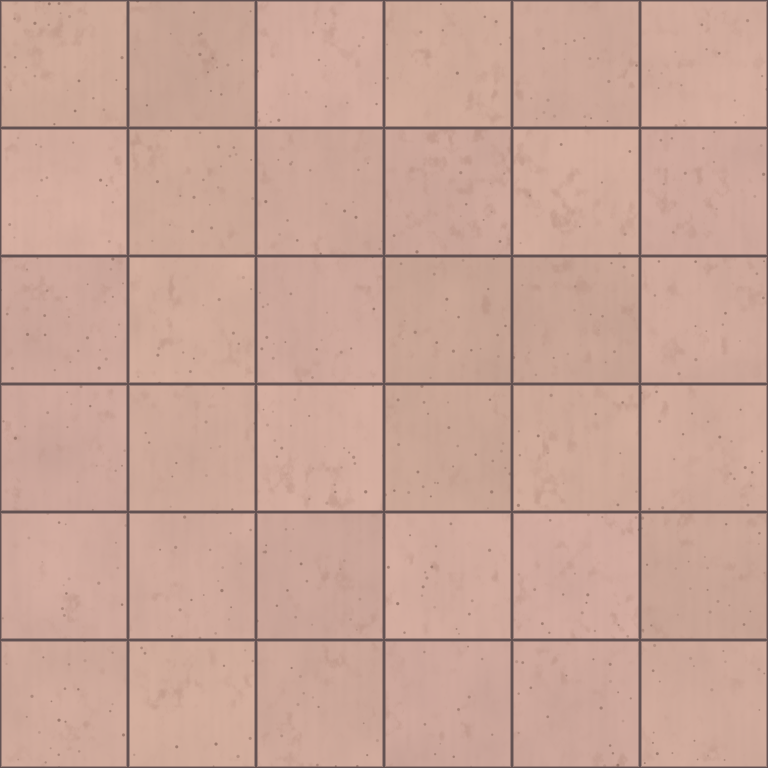
This texture is drawn by a WebGL 1 fragment shader. Its source:

```glsl
precision highp float;
// Square matte terracotta tiles, six by six, with thin dark grout, faint stains and specks.

uniform vec2 u_resolution;

const float TILES = 6.0;            // repeats across and down
const float GROUT_CORE = 0.0007;    // half width of the darkest part, in canvas units
const float GROUT_EDGE = 0.0031;    // half width where the grout has faded out
const vec3 GROUT_COLOR = vec3(0.39, 0.32, 0.32);
const vec3 CLAY_PINK = vec3(0.806, 0.655, 0.610);
const vec3 CLAY_SAND = vec3(0.800, 0.658, 0.592);
const vec3 STAIN_COLOR = vec3(0.69, 0.535, 0.475);
const vec3 SPECK_COLOR = vec3(0.56, 0.43, 0.38);
const float TILE_CONTRAST = 0.055;  // brightness range between tiles
const float CLOUD_CONTRAST = 0.030; // brightness range inside a tile
const float STREAK_CONTRAST = 0.016;
const float STAIN_STRENGTH = 0.42;
const float SPECK_CELLS = 15.0;     // speck cells along one tile
const float SPECK_DENSITY = 0.07;

float hash(vec2 p) {
  vec3 q = fract(vec3(p.xyx) * 0.1031);
  q += dot(q, q.yzx + 33.33);
  return fract((q.x + q.y) * q.z);
}

float valueNoise(vec2 p) {
  vec2 i = floor(p);
  vec2 f = fract(p);
  f = f * f * (3.0 - 2.0 * f);
  float low = mix(hash(i), hash(i + vec2(1.0, 0.0)), f.x);
  float high = mix(hash(i + vec2(0.0, 1.0)), hash(i + vec2(1.0, 1.0)), f.x);
  return mix(low, high, f.y);
}

float fbm(vec2 p) {
  float sum = 0.0;
  float gain = 0.5;
  for (int i = 0; i < 4; i++) {
    sum += gain * valueNoise(p);
    p = p * 2.03 + 17.3;
    gain *= 0.5;
  }
  return sum / 0.9375;
}

// Sparse round dots, one candidate in each jittered cell.
float specks(vec2 local, vec2 seed, float pixel) {
  vec2 p = local * SPECK_CELLS;
  vec2 cell = floor(p);
  float blur = pixel * SPECK_CELLS;
  float cover = 0.0;
  for (int y = -1; y <= 1; y++) {
    for (int x = -1; x <= 1; x++) {
      vec2 id = cell + vec2(float(x), float(y));
      vec2 key = id + seed;
      vec2 center = id + vec2(hash(key + 5.1), hash(key + 11.7));
      float radius = mix(0.06, 0.16, hash(key + 23.9));
      float dot1 = 1.0 - smoothstep(radius - blur * 0.5, radius + blur, length(p - center));
      float present = step(hash(key + 41.3), SPECK_DENSITY);
      cover = max(cover, dot1 * present * mix(0.25, 0.8, hash(key + 57.7)));
    }
  }
  return cover;
}

vec3 clayTile(vec2 local, vec2 id, float pixel) {
  // Each tile gets its own patch of noise; the breaks lie under the grout.
  vec2 seed = id * vec2(43.0, 59.0) + 7.0;

  // Firing shade and hue
  vec3 color = mix(CLAY_PINK, CLAY_SAND, hash(seed + 3.3));
  float shade = (hash(seed + 9.1) - 0.5) * TILE_CONTRAST;

  // Soft clouds and faint vertical streaks
  shade += (fbm(local * 2.2 + seed) - 0.5) * CLOUD_CONTRAST * 2.0;
  shade += (valueNoise(local * vec2(26.0, 3.0) + seed) - 0.5) * STREAK_CONTRAST;
  color *= 1.0 + shade;

  // Small ragged stains gathered in loose patches
  float patches = smoothstep(0.46, 0.78, fbm(local * 3.5 + seed + 19.0));
  float ragged = smoothstep(0.50, 0.80, fbm(local * vec2(15.0, 12.0) + seed + 31.0));
  float stain = ragged * (0.15 + 0.85 * patches);
  color = mix(color, STAIN_COLOR, stain * STAIN_STRENGTH);

  return mix(color, SPECK_COLOR, specks(local, seed, pixel));
}

void main() {
  vec2 uv = gl_FragCoord.xy / u_resolution;
  float pixel = 1.0 / min(u_resolution.x, u_resolution.y);
  vec2 grid = uv * TILES;
  vec2 id = mod(floor(grid), TILES);
  vec2 local = fract(grid);

  vec3 color = clayTile(local, id, pixel * TILES);

  // Soft grout centred on the tile borders
  vec2 border = min(local, 1.0 - local) / TILES;
  float edge = max(GROUT_EDGE, GROUT_CORE + pixel);
  float grout = 1.0 - smoothstep(GROUT_CORE, edge, min(border.x, border.y));
  color = mix(color, GROUT_COLOR, grout);

  gl_FragColor = vec4(color, 1.0);
}
```
